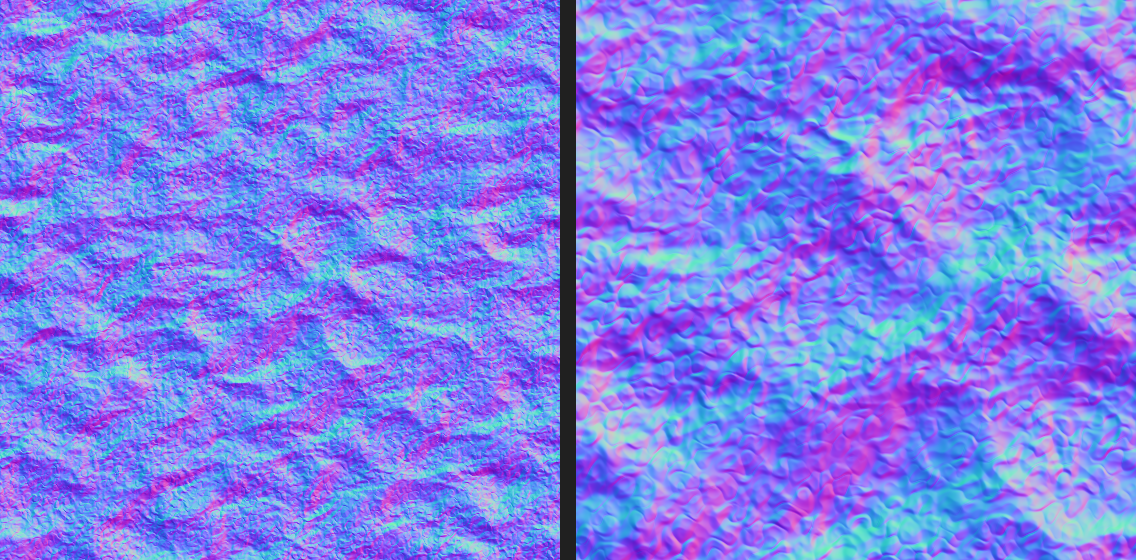
Left, the full canvas; right, a detail of the centre.
A WebGL 1 fragment shader for this texture map:

```glsl
precision highp float;
// Tileable tangent-space normal map of rough, slanted rock with flaky grain.

uniform vec2 u_resolution;

#define SWELL_PERIOD vec2(9.0, 16.0)  // broad humps per tile
#define RIDGE_PERIOD vec2(6.0, 8.0)   // creased ridges per tile
#define GRAIN_PERIOD vec2(48.0, 48.0) // coarsest grain per tile
#define FLAKE_PERIOD vec2(80.0, 96.0) // flakes per tile
#define SKEW 0.125                    // strike; SKEW * period.y is whole
#define SWELL_SLOPE 0.38
#define RIDGE_SLOPE 0.29
#define GRAIN_SLOPE 0.24
#define FLAKE_SLOPE 0.14
#define CREASE 0.002                  // rounding of the crests
#define BEND 0.025                    // waviness of the strike
#define SAMPLE_STEP 0.0007            // half width of the slope estimate

vec2 hash2(vec2 cell) {
  vec3 v = fract(cell.xyx * vec3(0.1031, 0.1030, 0.0973));
  v += dot(v, v.yzx + 33.33);
  return fract((v.xx + v.yz) * v.zy);
}

// Skewed lattice coordinates of a point on the tile.
vec2 toLattice(vec2 p, vec2 period) {
  return period * vec2(p.x, p.y - SKEW * p.x);
}

// Brings a lattice cell back into the base tile.
vec2 wrapCell(vec2 cell, vec2 period) {
  float tile = floor((cell.x + 0.5) / period.x);
  cell += tile * vec2(-period.x, SKEW * period.y);
  return vec2(cell.x, floor(mod(cell.y + 0.5, period.y)));
}

float cornerSlope(vec2 cell, vec2 offset, vec2 period, float seed) {
  float angle = 6.28318 * hash2(wrapCell(cell, period) + seed).x;
  return dot(vec2(cos(angle), sin(angle)), offset);
}

// Wrapping gradient noise, roughly -0.6 to 0.6.
float gradientNoise(vec2 p, vec2 period, float seed) {
  vec2 q = toLattice(p, period);
  vec2 cell = floor(q);
  vec2 f = q - cell;
  vec2 w = f * f * f * (f * (f * 6.0 - 15.0) + 10.0);
  vec2 r = vec2(1.0, 0.0);
  float low = mix(cornerSlope(cell, f, period, seed),
                  cornerSlope(cell + r.xy, f - r.xy, period, seed), w.x);
  float high = mix(cornerSlope(cell + r.yx, f - r.yx, period, seed),
                   cornerSlope(cell + r.xx, f - r.xx, period, seed), w.x);
  return mix(low, high, w.y);
}

// Wrapping cellular noise: distance to the nearest scattered point.
float cellularNoise(vec2 p, vec2 period, float seed) {
  vec2 q = toLattice(p, period);
  vec2 cell = floor(q);
  float nearest = 4.0;
  for (int j = -1; j <= 1; j++) {
    for (int i = -1; i <= 1; i++) {
      vec2 c = cell + vec2(float(i), float(j));
      vec2 d = c + hash2(wrapCell(c, period) + seed) - q;
      nearest = min(nearest, dot(d, d));
    }
  }
  return sqrt(nearest);
}

float ridge(float n) {
  return -sqrt(n * n + CREASE);
}

float rockHeight(vec2 p) {
  // Broad humps and creased ridges along a gently bent strike
  vec2 wander = vec2(gradientNoise(p, vec2(12.0, 16.0), 71.0),
                     gradientNoise(p + 0.43, vec2(14.0, 16.0), 97.0));
  vec2 bent = p + BEND * wander;
  float height = SWELL_SLOPE / SWELL_PERIOD.y * gradientNoise(bent, SWELL_PERIOD, 31.0);
  vec2 period = RIDGE_PERIOD;
  float amplitude = RIDGE_SLOPE / period.y;
  for (int octave = 0; octave < 4; octave++) {
    height += amplitude * ridge(gradientNoise(bent, period, 17.0 * float(octave)));
    bent += vec2(0.371, 0.613); // keeps the lattices of the octaves apart
    period *= 2.0;
    amplitude *= 0.45;
  }

  // Curled grain that also warps the outlines of the flakes
  float coarse = gradientNoise(p + 0.27, GRAIN_PERIOD, 139.0);
  float fine = gradientNoise(p + 0.59, 2.0 * GRAIN_PERIOD + vec2(7.0, 8.0), 163.0);
  float grain = (ridge(coarse) + 0.45 * ridge(fine)) / GRAIN_PERIOD.y;
  vec2 curled = p + 0.008 * vec2(coarse, fine);
  float flakes = smoothstep(0.65, 0.2, cellularNoise(curled, FLAKE_PERIOD, 211.0));

  // Flakes fade in smoother patches
  float roughness = mix(0.8, 1.15, smoothstep(-0.35, 0.2, wander.x));
  return height + roughness * (GRAIN_SLOPE * grain + FLAKE_SLOPE * flakes / FLAKE_PERIOD.y);
}

void main() {
  vec2 p = gl_FragCoord.xy / u_resolution;
  vec2 e = vec2(SAMPLE_STEP, 0.0);
  vec2 slope = vec2(rockHeight(p + e.xy) - rockHeight(p - e.xy),
                    rockHeight(p + e.yx) - rockHeight(p - e.yx)) / (2.0 * SAMPLE_STEP);
  vec3 normal = normalize(vec3(-slope, 1.0));
  gl_FragColor = vec4(normal * 0.5 + 0.5, 1.0);
}
```
